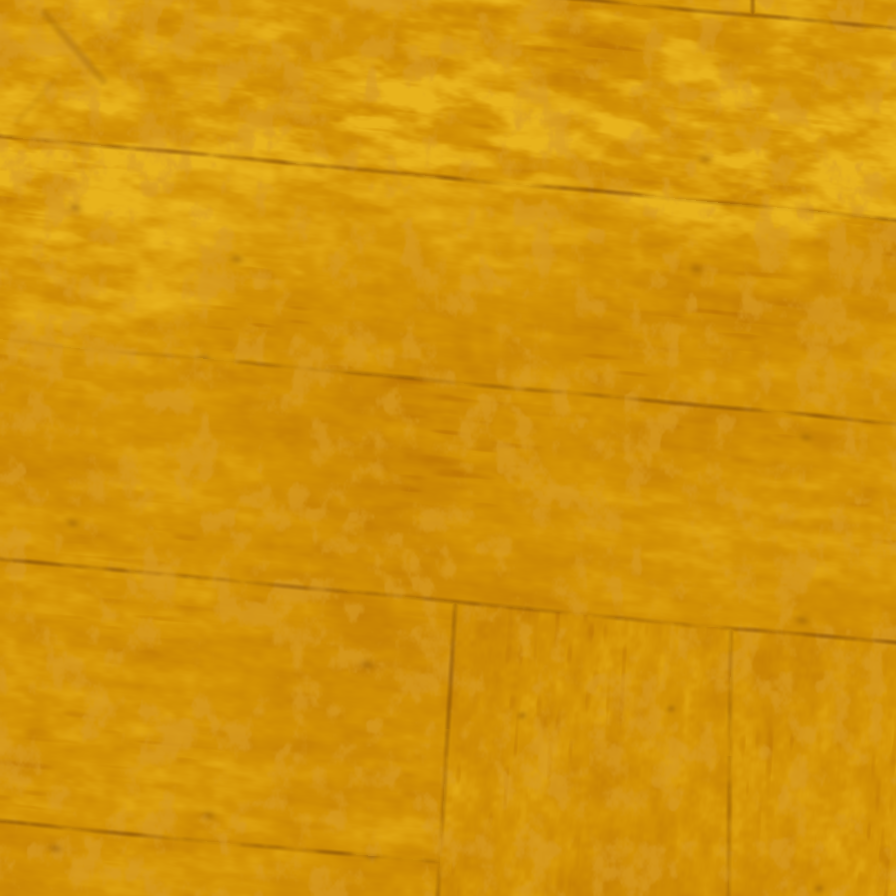
This texture is drawn by a Shadertoy shader. Its source:

```glsl
const vec3 DARK_WOOD = vec3(0.780, 0.510, 0.014);
const vec3 MID_WOOD = vec3(0.830, 0.578, 0.018);
const vec3 PALE_WOOD = vec3(0.895, 0.680, 0.095);
const vec3 DULL_WOOD = vec3(0.840, 0.608, 0.150);
const vec3 SEAM_BROWN = vec3(0.54, 0.32, 0.02);
const float SLANT = 0.093;      // downward tilt of the boards
const float ROW_HEIGHT = 0.22;
const float ROW_GROWTH = 0.035; // boards widen toward the bottom
const float FIRST_SEAM = 0.152;

float hash(vec2 p) {
    vec3 q = fract(vec3(p.xyx) * 0.1031);
    q += dot(q, q.yzx + 33.33);
    return fract((q.x + q.y) * q.z);
}

float noise(vec2 p) {
    vec2 i = floor(p), f = fract(p);
    f = f * f * (3.0 - 2.0 * f);
    return mix(mix(hash(i), hash(i + vec2(1, 0)), f.x),
               mix(hash(i + vec2(0, 1)), hash(i + vec2(1, 1)), f.x), f.y);
}

float fbm(vec2 p) {
    float sum = 0.0, gain = 0.53;
    for (int i = 0; i < 4; i++) {
        sum += gain * noise(p);
        p = p * 2.03 + 17.7;
        gain *= 0.5;
    }
    return sum;
}

float line(float dist, float halfWidth, float pixel) {
    return 1.0 - smoothstep(0.0, halfWidth + pixel, dist);
}

float segment(vec2 p, vec2 a, vec2 b) {
    vec2 d = b - a;
    return length(p - a - d * clamp(dot(p - a, d) / dot(d, d), 0.0, 1.0));
}

float glow(vec2 p, vec2 center, vec2 radius) {
    vec2 d = (p - center) / radius;
    return exp(-dot(d, d));
}

// Small dark knots, at most one in each cell
float knots(vec2 grain, float seed) {
    vec2 cell = floor(grain * 6.0);
    float pick = hash(cell + seed);
    vec2 center = 0.25 + 0.5 * vec2(hash(cell + seed + 5.3), hash(cell + seed + 9.1));
    vec2 d = (fract(grain * 6.0) - center) / 6.0 * vec2(0.7, 1.0);
    return step(0.82, pick) * exp(-dot(d, d) / 0.000025);
}

// Brightness of the wood, with x running along the fibres
float woodTone(vec2 grain, float seed) {
    float broad = fbm(grain * vec2(5.0, 11.0) + seed);
    float fibre = fbm(grain * vec2(16.0, 64.0) + seed * 1.7);
    float speckle = noise(grain * vec2(90.0, 140.0) + seed);
    float streak = smoothstep(0.65, 1.0, noise(grain * vec2(24.0, 130.0) + seed))
                 * smoothstep(0.5, 0.8, noise(grain * vec2(6.0, 12.0) + seed + 4.0));
    return 0.44 + 0.75 * (broad - 0.5) + 0.65 * (fibre - 0.5)
         + 0.2 * (speckle - 0.5) - 0.4 * streak;
}

// Worn varnish that catches the light near the top
float gloss(vec2 p, vec2 grain) {
    float light = 0.5 * (1.0 - smoothstep(0.0, 0.42, p.y))
                + 0.5 * glow(p, vec2(0.06, 0.33), vec2(0.18, 0.06))
                + 0.5 * glow(p, vec2(0.03, 0.20), vec2(0.16, 0.07))
                + 0.45 * glow(p, vec2(0.46, 0.14), vec2(0.22, 0.06))
                + 0.45 * glow(p, vec2(0.88, 0.20), vec2(0.22, 0.13));
    return light * smoothstep(0.3, 0.7, fbm(grain * vec2(17.0, 42.0) + 41.0));
}

vec3 woodColor(float tone) {
    vec3 low = mix(DARK_WOOD, MID_WOOD, clamp(tone * 2.0, -0.5, 1.0));
    return mix(low, PALE_WOOD, clamp(tone * 2.0 - 1.0, 0.0, 1.2));
}

void mainImage(out vec4 fragColor, in vec2 fragCoord) {
    vec2 p = fragCoord / iResolution.xy;
    p.y = 1.0 - p.y;
    float pixel = 1.0 / iResolution.y;

    // Slanted rows in mild perspective
    float bend = 0.003 * (noise(vec2(p.x * 9.0, p.y * 3.0)) - 0.5);
    float depth = p.y - SLANT * p.x + bend - FIRST_SEAM;
    float scale = ROW_HEIGHT + ROW_GROWTH * depth;
    float row = depth / scale;
    float rowSize = scale * scale / ROW_HEIGHT;
    float lower = step(2.0, row);
    if (row > 2.0) { row = 2.0 + (row - 2.0) / 1.1; rowSize *= 1.1; }

    // Crosswise boards at the lower right
    float drop = p.y - 0.677;
    float columnSize = 0.308 + 0.051 * drop;
    float column = (p.x - 0.508 + 0.06 * drop) / columnSize;
    float crosswise = lower * step(0.0, column);

    float seed = 13.0 * (floor(row) + 3.0);
    vec2 grain = vec2(p.x, depth);
    if (crosswise > 0.5) {
        seed = 90.0 + 13.0 * floor(column);
        grain = vec2(depth * 1.6 + 0.2 * p.x, column * columnSize);
    }

    float tone = woodTone(grain, seed) + gloss(p, grain) - 0.05 * p.y
               + 0.05 * (hash(vec2(seed, 2.0)) - 0.5);
    tone += 0.16 * (noise(p * vec2(70.0, 60.0) + 8.0) - 0.5);
    vec3 color = woodColor(tone);

    // Dull, faintly grey blotches
    float dull = smoothstep(0.5, 0.74, fbm(p * vec2(48.0, 38.0)));
    color = mix(color, DULL_WOOD, 0.65 * dull);

    // Seams fade and darken along their length
    float nearest = round(row);
    float rowSeam = line(abs(row - nearest) * rowSize, 0.0035, pixel);
    rowSeam *= 1.0 - crosswise * step(2.5, nearest);
    float columnSeam = lower * line(abs(column - max(round(column), 0.0)) * columnSize, 0.0038, pixel);
    float topJoint = step(row, -1.0) * line(abs(p.x - 0.84), 0.0035, pixel);
    float wear = smoothstep(0.15, 0.85, fbm(vec2(p.x * 24.0, nearest * 5.0 + p.y * 20.0)));
    wear = 0.04 + 0.68 * wear;
    wear *= mix(1.0, smoothstep(-0.2, 0.6, p.x), 1.0 - step(0.5, abs(nearest - 1.0)));
    color = mix(color, SEAM_BROWN, wear * max(rowSeam, max(0.8 * columnSeam, topJoint)));

    // Knots and scratches
    float scratch = line(segment(p, vec2(0.05, 0.015), vec2(0.115, 0.09)), 0.007, pixel)
                  + 0.4 * line(segment(p, vec2(0.02, 0.135), vec2(0.06, 0.09)), 0.006, pixel);
    color = mix(color, SEAM_BROWN, 0.35 * knots(grain, seed) + 0.26 * scratch);
    fragColor = vec4(color, 1.0);
}
```
